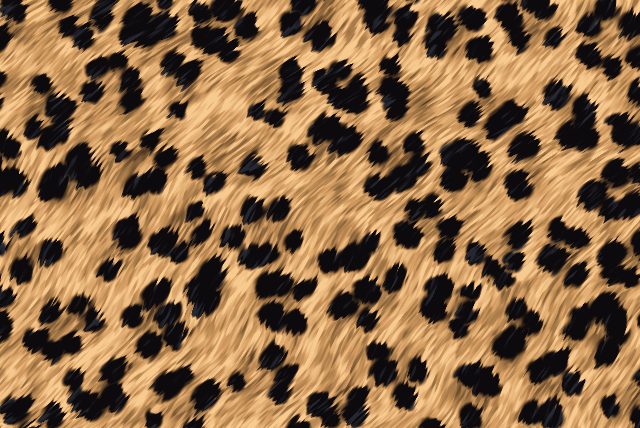
Give the GLSL for this texture, as a Shadertoy shader.

```glsl
// Leopard pelt: every cell of a jittered, staggered cellular grid holds a
// rosette, a broken ring of merged blobs packed against the cell borders.
// Stretched cellular noise forms the hairs, which also fray the spot edges.

const float TAU = 6.28319;
const float CELL = 0.175;              // rosette spacing, canvas heights
const float JITTER = 0.56;             // scatter of the rosette centres
const float GAP = 0.065;               // spot to cell border, in cells
const vec2 BLOB_RADIUS = vec2(0.13, 0.195);
const float BLOB_MERGE = 0.07;
const float BLOB_MISSING = 0.23;       // share of blobs left out of a ring
const int BLOBS = 6;
const float FUR_ANGLE = 0.85;
const float FRAY = 0.034;              // reach of hairs over spot edges
const float EDGE_SOFT = 0.034;         // in cells
const float FUR_CONTRAST = 1.05;
const float COAT_TONE = 0.88;
const float CORE_SHADE = 0.22;         // darkening inside the rosettes
const vec3 GLINT = vec3(0.10, 0.12, 0.15);

// Pelt colours from black spot to pale hair
const vec3 PELT[6] = vec3[6](
    vec3(0.05, 0.04, 0.05), vec3(0.25, 0.17, 0.11), vec3(0.45, 0.32, 0.19),
    vec3(0.64, 0.47, 0.28), vec3(0.82, 0.60, 0.37), vec3(0.92, 0.73, 0.50));

vec2 hash2(vec2 p) {
    vec3 q = fract(p.xyx * vec3(0.1031, 0.1030, 0.0973));
    q += dot(q, q.yzx + 33.33);
    return fract((q.xx + q.yz) * q.zy);
}

vec3 peltColor(float tone) {
    float t = clamp(tone, 0.0, 1.1) * 5.0;
    int i = min(int(t), 4);
    return mix(PELT[i], PELT[i + 1], t - float(i));
}

// Soft cellular noise: random shades blended around scattered points
float strands(vec2 p) {
    vec2 base = floor(p);
    float sum = 0.0, total = 0.0;
    for (int y = -1; y <= 1; y++)
    for (int x = -1; x <= 1; x++) {
        vec2 id = base + vec2(x, y);
        vec2 rnd = hash2(id);
        vec2 d = id + rnd - p;
        float w = exp(-7.0 * dot(d, d));
        sum += w * hash2(id + 71.7).x;
        total += w;
    }
    return sum / total;
}

vec2 rosetteCenter(vec2 id) {
    float stagger = 0.5 * mod(id.y, 2.0);
    return id + 0.5 + vec2(stagger, 0.0) + JITTER * (hash2(id + 19.0) - 0.5);
}

float smoothMin(float a, float b, float k) {
    float h = max(k - abs(a - b), 0.0) / k;
    return min(a, b) - h * h * k * 0.25;
}

// x: signed distance to the spots, y: distance to the cell border (in cells)
vec2 rosettes(vec2 p) {
    float row = floor(p.y);
    vec2 base = vec2(floor(p.x - 0.5 * mod(row, 2.0)), row);
    vec2 home = base, center = p;
    float nearest = 1e3;
    for (int y = -1; y <= 1; y++)
    for (int x = -1; x <= 1; x++) {
        vec2 id = base + vec2(x, y);
        vec2 c = rosetteCenter(id);
        float d = dot(c - p, c - p);
        if (d < nearest) { nearest = d; home = id; center = c; }
    }

    // Borders to the neighbours: unit normal and half distance
    vec3 borders[9];
    float border = 1e3;
    vec2 local = p - center;
    for (int i = 0; i < 9; i++) {
        vec2 offset = vec2(i % 3 - 1, i / 3 - 1);
        vec2 m = rosetteCenter(home + offset) - center;
        float len = max(length(m), 1e-4);
        borders[i] = vec3(m / len, i == 4 ? 1e3 : 0.5 * len);
        border = min(border, borders[i].z - dot(local, borders[i].xy));
    }

    // Blobs pushed outwards until they rest against a border
    float spots = 1.0;
    float phase = hash2(home + 5.0).x * TAU;
    for (int j = 0; j < BLOBS; j++) {
        vec2 rnd = hash2(home * 7.0 + float(j) * 13.7 + 3.0);
        vec2 pick = hash2(home * 5.0 + float(j) * 9.1 + 41.0);
        if (pick.x < BLOB_MISSING) continue;
        float angle = phase + TAU * (float(j) + 0.5 * rnd.x) / float(BLOBS);
        float radius = mix(BLOB_RADIUS.x, BLOB_RADIUS.y, rnd.y);
        vec2 dir = vec2(cos(angle), sin(angle));
        float reach = 0.42;
        for (int i = 0; i < 9; i++) {
            float facing = dot(dir, borders[i].xy);
            if (facing > 0.01)
                reach = min(reach, (borders[i].z - radius - GAP) / facing);
        }
        float blob = length(local - dir * max(reach, 0.05)) - radius;
        spots = smoothMin(spots, blob, BLOB_MERGE);
    }
    return vec2(spots, border);
}

void mainImage(out vec4 fragColor, in vec2 fragCoord) {
    vec2 p = fragCoord / iResolution.y;

    // Hairs: coordinates along and across a gently waving direction
    vec2 dir = vec2(cos(FUR_ANGLE), sin(FUR_ANGLE));
    vec2 fur = vec2(dot(p, dir), dot(p, vec2(-dir.y, dir.x)));
    fur.y += 0.03 * sin(fur.x * 6.0 + fur.y * 3.0) + 0.006 * sin(fur.x * 23.0 + fur.y * 11.0);
    float fine = strands(fur / vec2(0.032, 0.0048) + 200.0);
    float tuft = strands(fur / vec2(0.050, 0.0095) + 340.0);
    float clump = strands(fur / vec2(0.110, 0.0300) + 90.0);
    float hair = 0.5 * fine + 0.32 * tuft + 0.18 * clump;

    // Spots: wavy outline, frayed along the hairs
    vec2 wave = sin(p.yx * 31.0 + 2.0 * sin(p * 17.0)) * 0.005 + sin(p.yx * 5.0 + 1.0) * 0.02;
    vec2 fray = dir * (fine + tuft - 1.0) * FRAY;
    vec2 rosette = rosettes((p + wave) / CELL + fray / CELL * 0.5 + 20.0);
    float spot = smoothstep(EDGE_SOFT, -EDGE_SOFT, rosette.x);

    // Coat: pale network, browner rosette cores, slow drift of tone
    float core = smoothstep(0.14, 0.36, rosette.y);
    float drift = 0.025 * sin(p.x * 3.1 + 1.0) * sin(p.y * 4.3 + 0.6);
    float tone = COAT_TONE + drift - CORE_SHADE * core + FUR_CONTRAST * (hair - 0.5);
    vec3 color = peltColor(tone * (1.0 - spot));
    color += GLINT * spot * smoothstep(0.58, 0.85, hair);
    fragColor = vec4(color, 1.0);
}
```
